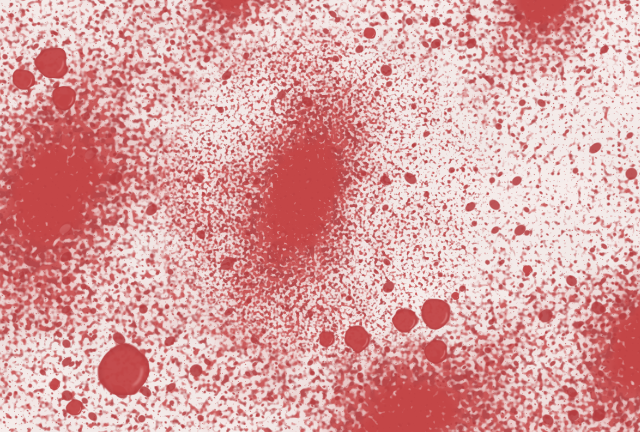
Reproduce this texture procedurally as a Shadertoy shader.

```glsl
const vec3 PAPER = vec3(0.965, 0.93, 0.923);
const vec3 INK = vec3(0.77, 0.275, 0.28);
const vec3 DEEP_INK = vec3(0.65, 0.19, 0.21);
const vec3 GLINT = vec3(0.87, 0.53, 0.53);

const float BASE_DENSITY = 0.10;
const float CORE_WEIGHT = 0.78;
const float HALO_WEIGHT = 0.36;
const float FINE_GRAIN = 150.0;
const float COARSE_GRAIN = 98.0;
const float GRAIN_SOFTNESS = 0.21;
const float MIST_OPACITY = 0.86;
const float VEIL_STRENGTH = 0.3;
const float SHEAR = 0.3;
const float SMALLEST_CELL = 0.014;

// Spray bursts: centre and core radii
const int BURST_COUNT = 6;
const vec4 BURSTS[BURST_COUNT] = vec4[](
    vec4(0.70, 0.55, 0.087, 0.155), vec4(0.13, 0.56, 0.120, 0.165),
    vec4(0.95, 0.03, 0.120, 0.105), vec4(1.50, 0.20, 0.08, 0.12),
    vec4(1.26, 1.00, 0.065, 0.065), vec4(0.54, 1.01, 0.035, 0.035));

// Large drops: centre and radius
const int DROP_COUNT = 14;
const vec3 DROPS[DROP_COUNT] = vec3[](
    vec3(0.119, 0.856, 0.038), vec3(0.054, 0.815, 0.026), vec3(0.148, 0.773, 0.028),
    vec3(0.285, 0.144, 0.060), vec3(1.008, 0.273, 0.036), vec3(0.938, 0.258, 0.029),
    vec3(0.829, 0.215, 0.029), vec3(1.010, 0.187, 0.027), vec3(0.756, 0.215, 0.018),
    vec3(0.173, 0.056, 0.019), vec3(0.127, 0.110, 0.013), vec3(1.054, 0.315, 0.009),
    vec3(0.856, 0.923, 0.014), vec3(1.221, 0.375, 0.011));

float hash(vec2 p) {
    vec3 q = fract(p.xyx * 0.1031);
    q += dot(q, q.yzx + 33.33);
    return fract((q.x + q.y) * q.z);
}

float noise(vec2 p) {
    vec2 i = floor(p), f = fract(p);
    f = f * f * (3.0 - 2.0 * f);
    return mix(mix(hash(i), hash(i + vec2(1, 0)), f.x),
               mix(hash(i + vec2(0, 1)), hash(i + 1.0), f.x), f.y);
}

float cornerSlope(vec2 corner, vec2 offset) {
    float angle = 6.2832 * hash(corner);
    return dot(vec2(cos(angle), sin(angle)), offset);
}

float gradientNoise(vec2 p) {
    vec2 i = floor(p), f = fract(p), e = vec2(1, 0);
    vec2 u = f * f * f * (f * (f * 6.0 - 15.0) + 10.0);
    return mix(mix(cornerSlope(i, f), cornerSlope(i + e, f - e), u.x),
               mix(cornerSlope(i + e.yx, f - e.yx), cornerSlope(i + 1.0, f - 1.0), u.x), u.y);
}

// Two rotated layers hide the lattice and join grains into clumps
float grain(vec2 p) {
    vec2 turned = mat2(0.8, 0.6, -0.6, 0.8) * p;
    return 0.5 + 0.5 * gradientNoise(p) + 0.5 * gradientNoise(turned * 0.67 + 37.0);
}

// Solid cores surrounded by wide, thinning halos
float sprayDensity(vec2 p) {
    float density = BASE_DENSITY;
    for (int i = 0; i < BURST_COUNT; i++) {
        vec2 q = p - BURSTS[i].xy;
        q.x -= SHEAR * q.y;
        q /= BURSTS[i].zw;
        float d2 = dot(q, q);
        density += CORE_WEIGHT * exp(-d2) + HALO_WEIGHT * exp(-0.12 * d2);
    }
    return density + 0.16 * (noise(p * 7.0) - 0.5) + 0.2 * (noise(p * 25.0) - 0.5);
}

// One droplet per grid cell; returns signed distance in canvas units
float droplet(vec2 p, float cell, float seed) {
    vec2 id = floor(p / cell) + seed;
    vec2 centre = 0.3 + 0.4 * vec2(hash(id), hash(id + 51.0));
    vec2 q = fract(p / cell) - centre;
    q.x += (hash(id + 13.0) - 0.5) * q.y;
    float size = hash(id + 97.0);
    return (length(q) - 0.25 * pow(size, 5.0)) * cell;
}

void mainImage(out vec4 fragColor, in vec2 fragCoord) {
    vec2 p = fragCoord / iResolution.y;
    float edge = 1.0 / iResolution.y;
    float density = sprayDensity(p);
    float core = smoothstep(0.7, 1.0, density);

    // Lacy mist over a faint veil, finest around the central burst
    float fineness = 1.0 - smoothstep(0.30, 0.46, length(p - BURSTS[0].xy - vec2(0.06, 0.0)));
    float speck = mix(grain(p * COARSE_GRAIN), grain(p * FINE_GRAIN + 19.0), fineness);
    float threshold = 0.85 - 0.7 * density;
    float mist = smoothstep(threshold - GRAIN_SOFTNESS, threshold + GRAIN_SOFTNESS, speck);
    float shade = smoothstep(0.35, 0.7, noise(p * 80.0 + 71.0)) * (1.0 - core);
    vec3 ink = mix(INK, DEEP_INK, 0.75 * shade);
    float veil = VEIL_STRENGTH * smoothstep(0.2, 0.75, density);
    vec3 color = mix(PAPER - 0.02 * noise(p * 9.0), INK, veil);
    color = mix(color, ink, mist * mix(MIST_OPACITY, 1.0, core));

    // Scattered droplets at three scales, with small glints on wet cores
    float cell = SMALLEST_CELL;
    for (int i = 0; i < 3; i++) {
        float seed = float(i) * 29.0;
        float d = droplet(p, cell, seed);
        float spot = 1.0 - smoothstep(-edge, edge, d);
        color = mix(color, mix(DEEP_INK, INK, 0.4 + 0.4 * core), 0.85 * spot);
        float shine = 1.0 - smoothstep(-edge, edge, droplet(p + 0.003, cell, seed) + 0.003);
        color = mix(color, GLINT, 0.4 * shine * core);
        cell *= 2.1;
    }

    // Large wobbly drops with a dark rim and a pale crescent
    for (int i = 0; i < DROP_COUNT; i++) {
        vec2 q = p - DROPS[i].xy;
        float radius = DROPS[i].z;
        float wobble = (noise(q / radius * 1.6 + float(i) * 17.0) - 0.5) * radius * 0.3;
        float d = length(q) - radius + wobble;
        float body = 1.0 - smoothstep(-edge, edge, d);
        float rim = smoothstep(-0.25 * radius, 0.0, d);
        float crescent = smoothstep(0.12, 0.0, abs(length(q) / radius - 0.72))
                       * smoothstep(0.75, 0.95, dot(normalize(q + 1e-5), vec2(0.9, -0.436)));
        vec3 wet = mix(INK, DEEP_INK, 0.1 + 0.4 * rim);
        wet = mix(wet, GLINT, 0.55 * crescent);
        color = mix(color, wet, 0.95 * body);
    }

    fragColor = vec4(color, 1.0);
}
```
